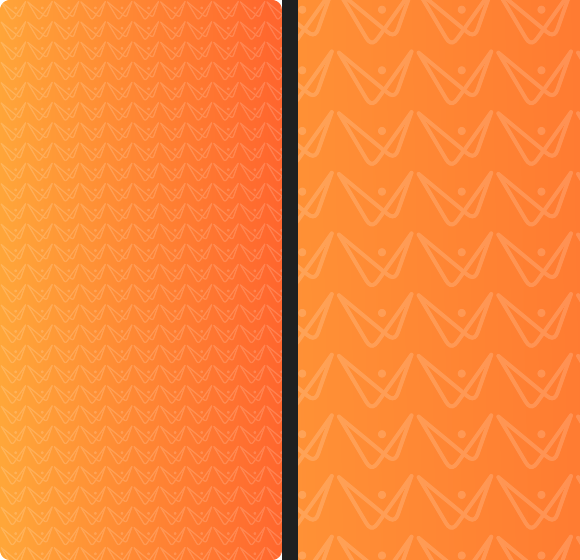
Left: the whole. Right: its middle third, enlarged.
A WebGL 1 fragment shader for this pattern:

```glsl
precision highp float;
// Rounded orange card with rows of pale double-V crowns, each holding a dot.

uniform vec2 u_resolution;

const vec2 REPEATS = vec2(10.61, 27.7);   // across, down
const vec2 FIRST_PEAK = vec2(0.0, 0.03);  // offset of the first cell
const float CELL_HEIGHT = 0.758;          // relative to cell width
const float HALF_STROKE = 0.026;
const float MOTIF_ALPHA = 0.16;
const float CARD_RADIUS = 0.035;          // relative to card width
const vec3 AMBER = vec3(1.0, 0.65, 0.225);
const vec3 VERMILION = vec3(1.0, 0.40, 0.18);

float segmentDistance(vec2 p, vec2 a, vec2 b) {
  vec2 ab = b - a;
  float t = clamp(dot(p - a, ab) / dot(ab, ab), 0.0, 1.0);
  return length(p - a - ab * t);
}

// Two legs joined by a softened corner.
float bentLineDistance(vec2 p, vec2 a, vec2 corner, vec2 b, float bend) {
  vec2 enter = corner + bend * normalize(a - corner);
  vec2 leave = corner + bend * normalize(b - corner);
  float d = min(segmentDistance(p, a, enter), segmentDistance(p, leave, b));
  vec2 previous = enter;
  for (int i = 1; i <= 5; i++) {
    float t = float(i) / 5.0;
    vec2 next = mix(mix(enter, corner, t), mix(corner, leave, t), t);
    d = min(d, segmentDistance(p, previous, next));
    previous = next;
  }
  return d;
}

float roundedBoxDistance(vec2 p, vec2 halfSize, float radius) {
  vec2 q = abs(p) - halfSize + radius;
  return length(max(q, 0.0)) + min(max(q.x, q.y), 0.0) - radius;
}

float coverage(float d, float pixel) {
  return 1.0 - smoothstep(-0.5 * pixel, 0.5 * pixel, d);
}

// Deep V, shallower skewed V and a dot, with y pointing down.
float crownDistance(vec2 p, float halfStroke) {
  vec2 leftPeak = vec2(0.05, 0.055);
  vec2 rightPeak = vec2(0.96, 0.04);
  float deepV = bentLineDistance(p, leftPeak, vec2(0.46, 0.74), rightPeak, 0.13);
  float skewV = bentLineDistance(p, leftPeak, vec2(0.75, 0.63), rightPeak, 0.12);
  float bead = length(p - vec2(0.59, 0.275)) - 0.05;
  return min(min(deepV, skewV) - halfStroke, bead);
}

void main() {
  vec2 uv = gl_FragCoord.xy / u_resolution;
  float pixel = 1.0 / u_resolution.x;

  // Background, shading from left to right with a slight tilt
  float shade = clamp(uv.x + 0.04 * (uv.y - 0.5), 0.0, 1.0);
  vec3 color = mix(AMBER, VERMILION, shade);

  // Repeated crowns
  vec2 grid = vec2(uv.x, 1.0 - uv.y) * REPEATS - FIRST_PEAK;
  vec2 cell = fract(grid) * vec2(1.0, CELL_HEIGHT);
  float crown = coverage(crownDistance(cell, HALF_STROKE), pixel * REPEATS.x);
  color = mix(color, vec3(1.0), MOTIF_ALPHA * crown);

  // White outside the rounded card
  vec2 cardSize = vec2(1.0, u_resolution.y / u_resolution.x);
  float card = roundedBoxDistance((uv - 0.5) * cardSize, 0.5 * cardSize, CARD_RADIUS);
  color = mix(vec3(1.0), color, coverage(card, pixel));

  gl_FragColor = vec4(color, 1.0);
}
```
